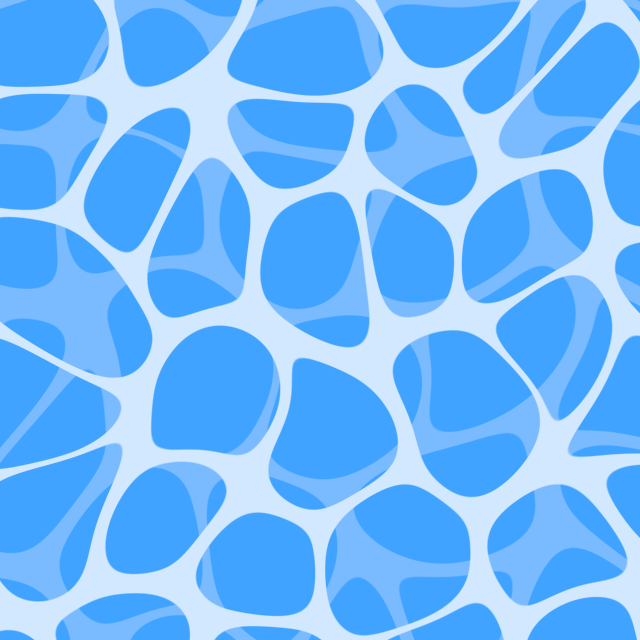
Write a Shadertoy shader that draws this texture.

```glsl
// Stylised pool water: two flat webs of light over a bright blue floor.
// Each web is the gap between warped Voronoi cells; a soft minimum of the
// wall distances rounds the cell corners and swells the junctions.

vec2 hash2(vec2 cell) {
    vec3 q = fract(cell.xyx * vec3(0.1031, 0.1030, 0.0973));
    q += dot(q, q.yzx + 33.33);
    return fract((q.xx + q.yz) * q.zy);
}

vec2 seedPoint(vec2 cell) {
    return cell + 0.08 + 0.84 * hash2(cell + 40.0);
}

// Soft distance to the walls of the cell around p, in cell units.
float softWallDistance(vec2 p) {
    vec2 home = floor(p);
    vec2 nearestCell = home;
    vec2 toNearest = vec2(0.0);
    float best = 1e3;
    for (int y = -1; y <= 1; y++)
    for (int x = -1; x <= 1; x++) {
        vec2 cell = home + vec2(x, y);
        vec2 toSeed = seedPoint(cell) - p;
        float d = dot(toSeed, toSeed);
        if (d < best) {
            best = d;
            nearestCell = cell;
            toNearest = toSeed;
        }
    }

    const float sharpness = 10.0;
    float sum = 0.0;
    for (int y = -2; y <= 2; y++)
    for (int x = -2; x <= 2; x++) {
        if (x == 0 && y == 0) continue;
        vec2 toSeed = seedPoint(nearestCell + vec2(x, y)) - p;
        float wall = dot(0.5 * (toNearest + toSeed), normalize(toSeed - toNearest));
        sum += exp(-sharpness * wall);
    }
    return -log(sum) / sharpness;
}

// Coverage of one web of light with the given number of cells per canvas.
float lightWeb(vec2 uv, float cells, vec2 offset) {
    vec2 p = uv * cells + offset;

    // layered sines bend the straight walls
    p += 0.13 * sin(p.yx * 2.2 + vec2(0.4, 2.1));
    p += 0.05 * sin(p.yx * 4.3 + vec2(3.7, 1.2));

    // strands thicken and thin slowly
    float halfWidth = 0.030 + 0.014 * sin(p.x * 1.9 + 1.3 * sin(p.y * 1.6));
    float edge = softWallDistance(p) - halfWidth;
    float blur = 0.8 * cells / iResolution.y;
    return 1.0 - smoothstep(-blur, blur, edge);
}

void mainImage(out vec4 fragColor, in vec2 fragCoord) {
    vec2 uv = fragCoord / iResolution.y;

    vec3 waterBlue = vec3(0.25, 0.64, 1.00);
    vec3 deepLight = vec3(0.48, 0.73, 1.00);
    vec3 surfaceLight = vec3(0.82, 0.91, 1.00);

    // deep web first, surface web over it
    vec3 color = mix(waterBlue, deepLight, lightWeb(uv, 4.4, vec2(17.3, 5.6)));
    color = mix(color, surfaceLight, lightWeb(uv, 4.9, vec2(2.2, 8.7)));
    fragColor = vec4(color, 1.0);
}
```
